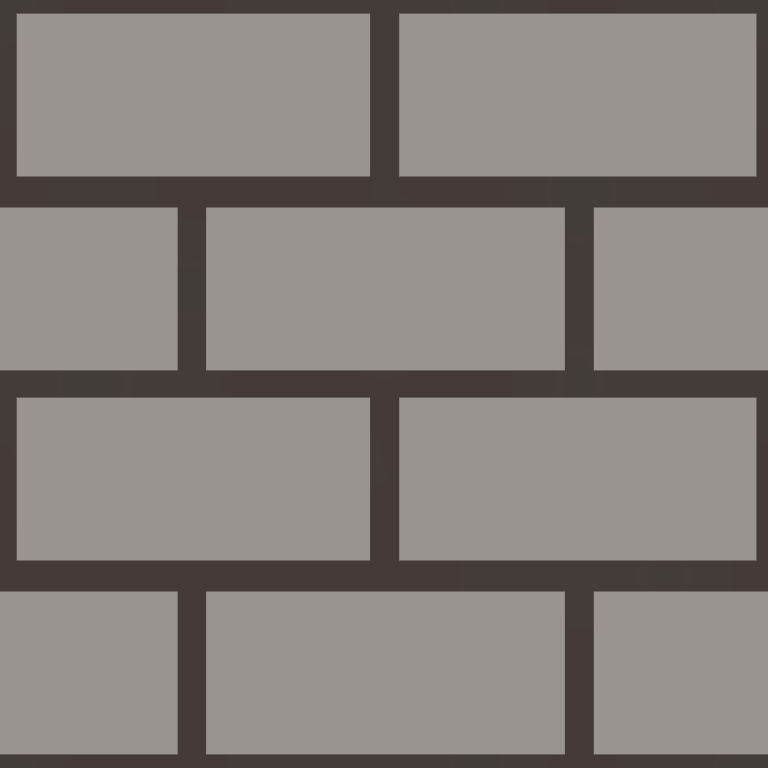
Give the GLSL for this texture, as a three.js fragment shader.

```glsl
varying vec2 vUv;

const vec2 BRICKS = vec2(2.0, 4.0);        // repeats across and down
const float HEAD_JOINT = 0.0374;           // width of upright joints
const float BED_JOINT_EVEN = 0.0355;       // width of level joints, by course
const float BED_JOINT_ODD = 0.0404;
const float DRIFT_MEAN = 0.0021;           // sideways wander of upright joints
const float DRIFT_SWING = 0.0026;
const float DRIFT_PHASE = 1.05;
const float TINT_CELLS = 8.0;
const float TINT_MORTAR = 0.012;
const float TINT_BRICK = 0.003;
const vec3 BRICK_COLOR = vec3(0.600, 0.580, 0.560);
const vec3 MORTAR_COLOR = vec3(0.266, 0.235, 0.223);
const vec3 TINT_AXIS = vec3(0.4, -0.8, -0.2);
const float TAU = 6.283185;

float hash(vec2 p) {
  vec3 q = fract(vec3(p.xyx) * 0.1031);
  q += dot(q, q.yzx + 33.33);
  return fract((q.x + q.y) * q.z);
}

// Value noise that wraps after "period" cells
float wrappedNoise(vec2 p, float period) {
  vec2 cell = floor(p);
  vec2 f = fract(p);
  f = f * f * (3.0 - 2.0 * f);
  vec2 a = mod(cell, period);
  vec2 b = mod(cell + 1.0, period);
  return mix(mix(hash(a), hash(vec2(b.x, a.y)), f.x),
             mix(hash(vec2(a.x, b.y)), hash(b), f.x), f.y);
}

// Distance to the nearest whole number
float toInteger(float v) {
  return abs(fract(v + 0.5) - 0.5);
}

// Signed distance to the mortar, positive inside a brick
float brickDistance(vec2 uv) {
  float drift = DRIFT_MEAN + DRIFT_SWING * cos(TAU * uv.x + DRIFT_PHASE);
  float course = floor(uv.y * BRICKS.y);
  float stagger = 0.5 * (1.0 - mod(course, 2.0));
  float head = toInteger((uv.x - drift) * BRICKS.x + stagger) / BRICKS.x;

  float bedParity = mod(floor(uv.y * BRICKS.y + 0.5), 2.0);
  float bedWidth = mix(BED_JOINT_EVEN, BED_JOINT_ODD, bedParity);
  float bed = toInteger(uv.y * BRICKS.y) / BRICKS.y;

  return min(head - 0.5 * HEAD_JOINT, bed - 0.5 * bedWidth);
}

void main() {
  // Smooth edge between brick and mortar
  float pixel = max(max(fwidth(vUv.x), fwidth(vUv.y)), 0.00001);
  float brick = clamp(0.5 + brickDistance(vUv) / pixel, 0.0, 1.0);

  // Faint shift between warm and cool tones
  float tint = wrappedNoise(vUv * TINT_CELLS, TINT_CELLS) - 0.5;
  vec3 mortarColor = MORTAR_COLOR + TINT_AXIS * tint * TINT_MORTAR;
  vec3 brickColor = BRICK_COLOR + TINT_AXIS * tint * TINT_BRICK;

  gl_FragColor = vec4(mix(mortarColor, brickColor, brick), 1.0);
}
```
